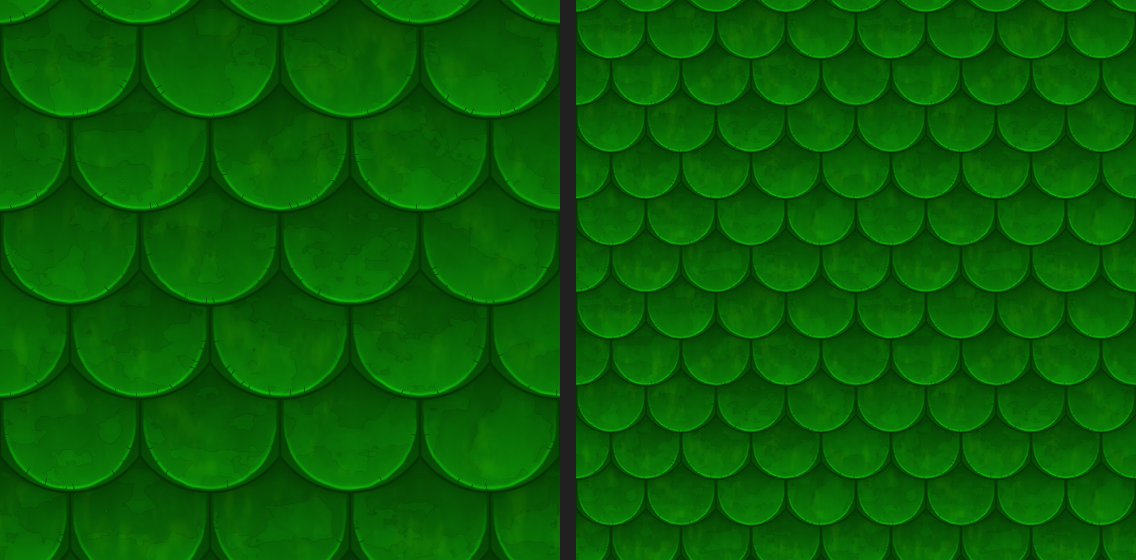
Left: one tile. Right: repeated 2 by 2.
Reproduce this pattern procedurally as a Shadertoy shader.

```glsl
// Overlapping rounded green roof scales with bevelled rims, blotches and nicks.

float hash(vec2 p) {
    return fract(sin(dot(p, vec2(127.1, 311.7))) * 43758.5453);
}

float noise(vec2 p) {
    vec2 i = floor(p), f = fract(p);
    f = f * f * (3.0 - 2.0 * f);
    return mix(mix(hash(i), hash(i + vec2(1, 0)), f.x),
               mix(hash(i + vec2(0, 1)), hash(i + vec2(1, 1)), f.x), f.y);
}

float fbm(vec2 p) {
    float sum = 0.0, amp = 0.53;
    for (int i = 0; i < 4; i++) {
        sum += amp * noise(p);
        p = p * 2.03 + 7.3;
        amp *= 0.5;
    }
    return sum;
}

// Column with a round lower end: centre height c, radius r
float roundEnd(vec2 q, float c, float r) {
    return length(vec2(q.x, min(q.y - c, 0.0))) - r;
}

// Position inside a scale of the given row; y is zero at its lowest point
vec2 scaleCoord(vec2 p, float row) {
    return vec2(fract(p.x + 0.5 * mod(row, 2.0)) - 0.5, (p.y - row) / 1.5);
}

// Short slanted cuts across the rim
float nicks(vec2 q, float rim, vec2 seed) {
    float a = atan(q.x, 0.494 - q.y) * 9.0;
    vec2 cell = vec2(floor(a), 3.0) + seed;
    float slant = (hash(cell + 5.0) - 0.5) * 14.0;
    float across = abs(fract(a) - 0.5 + slant * (rim + 0.015));
    float depth = 0.02 + 0.035 * hash(cell + 9.0);
    float cut = 1.0 - smoothstep(0.04, 0.13, across);
    cut *= smoothstep(-depth, -depth + 0.015, rim) * (1.0 - smoothstep(0.0, 0.02, rim));
    return cut * step(0.76, hash(cell)) * (1.0 - smoothstep(0.4, 0.5, q.y));
}

void mainImage(out vec4 fragColor, in vec2 fragCoord) {
    // Four scales across, six staggered rows down
    vec2 p = fragCoord / iResolution.xy * vec2(4, 6) - vec2(0, 0.727);

    // The upper row lies on top; outside its arc the row below shows
    float row = floor(p.y);
    vec2 q = scaleCoord(p, row);
    if (roundEnd(q, 0.61, 0.61) > 0.0) {
        row -= 1.0;
        q = scaleCoord(p, row);
    }
    vec2 id = vec2(mod(floor(p.x + 0.5 * mod(row, 2.0)), 4.0), mod(row, 6.0));
    vec2 seed = id * vec2(17, 29) + 40.0;

    // Distances to the outer edge, the covering scales and the inner rim
    float outer = max(abs(q.x) - 0.5, roundEnd(q, 0.61, 0.61));
    float cover = roundEnd(vec2(abs(q.x) - 0.5, q.y - 2.0 / 3.0), 0.61, 0.61);
    float rim = roundEnd(q, 0.494, 0.474) + (noise(q * 15.0 + seed) - 0.5) * 0.008;

    // Face: dark under the row above, light toward the lower end
    float green = mix(0.5, 0.27, clamp(q.y / 0.93, 0.0, 1.0));
    green += (hash(id + 2.0) - 0.5) * 0.02;

    // Worn patches with thin outlines, and soft smudges
    float patches = fbm(q * vec2(4.0, 4.5) + seed);
    float fade = 1.0 - smoothstep(0.55, 0.9, q.y);
    green += (smoothstep(0.53, 0.56, patches) - 0.5) * 0.025;
    green -= 0.028 * fade * (1.0 - smoothstep(0.003, 0.014, abs(patches - 0.53)));
    green += (smoothstep(0.61, 0.63, patches) - smoothstep(0.33, 0.35, patches)) * 0.012;
    green += (fbm(q * vec2(9, 5) + seed + 60.0) - 0.5) * 0.06 * fade;

    // Yellowish streaks on the lower half
    float moss = smoothstep(0.5, 0.8, fbm(q * vec2(7, 3) + seed + 90.0));
    moss *= smoothstep(0.05, 0.2, q.y) * fade * (1.0 - smoothstep(-0.12, -0.03, rim));
    green += 0.045 * moss;

    // Rim light and glow, strongest at the bottom
    float low = 1.0 - smoothstep(0.05, 0.65, q.y);
    float wear = 0.6 + 0.6 * noise(q * 7.0 + seed + 20.0);
    green += low * (0.15 * wear * exp(-pow((rim + 0.011) / 0.011, 2.0))
                    + 0.05 * exp(min(rim, 0.0) / 0.06));

    // Bevel outside the rim, then cuts
    float bevel = mix(0.34, 0.27, smoothstep(0.0, 0.4, q.y));
    green = mix(green, min(bevel, green), smoothstep(-0.008, 0.008, rim));
    green = mix(green, 0.28, 0.75 * nicks(q, rim, seed));

    // Contact shadow and dark joints
    green *= 1.0 - 0.16 * exp(-max(cover, 0.0) / 0.05);
    float joint = smoothstep(0.0, 0.017, min(-outer, cover));
    green = mix(0.2, green, joint);

    vec3 color = green * vec3(0.075, 1.0, 0.045) + vec3(0.035, 0.0, -0.01) * moss * joint;
    fragColor = vec4(clamp(color, 0.0, 1.0), 1.0);
}
```
